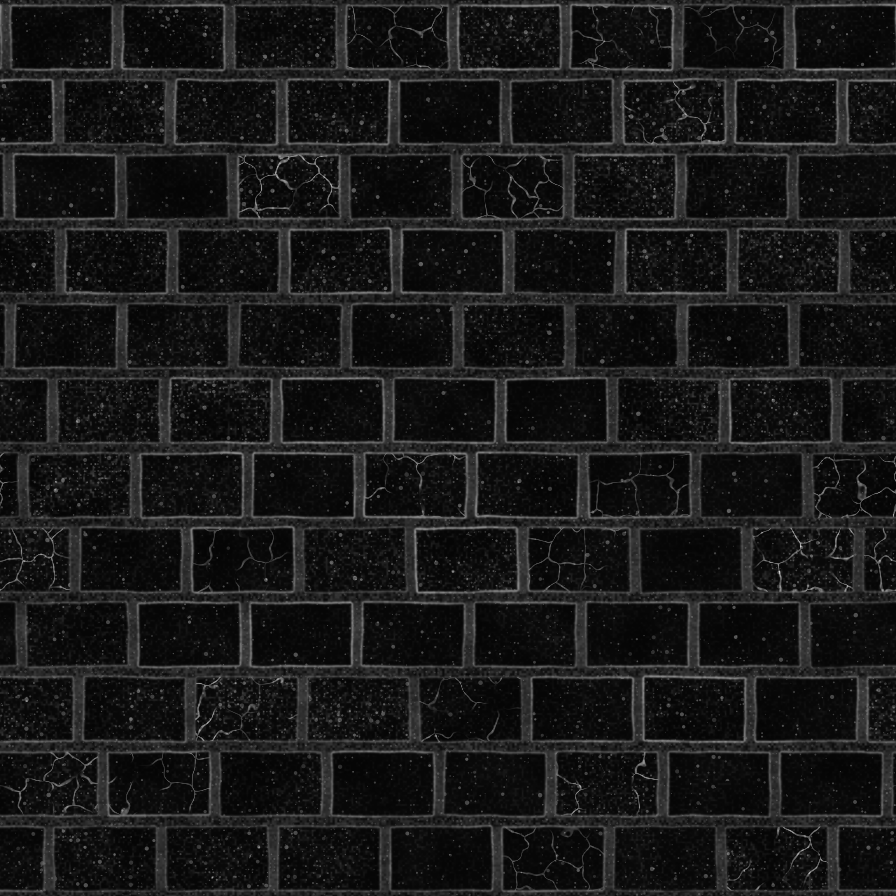
Write a WebGL 1 fragment shader that draws this texture map.

```glsl
precision highp float;
// Black glazed brick wall: 8 bricks across, 12 courses down, each course shifted.
// Every brick is a slightly tilted rounded box with a pale worn rim; hashes choose
// its speckling, rim strength and Voronoi cracks. The joints are grainy grey mortar.
uniform vec2 u_resolution;

const vec2 GRID = vec2(8.0, 12.0);
const vec2 HALF_BRICK = vec2(0.0568, 0.0356);
const float CORNER = 0.0025;

float hash(vec2 p) {
  vec3 h = fract(vec3(p.xyx) * 0.1031);
  h += dot(h, h.yzx + 33.33);
  return fract((h.x + h.y) * h.z);
}

vec2 hash2(vec2 p) {
  return vec2(hash(p), hash(p + 57.3));
}

// Value noise that repeats after freq cells
float noise(vec2 uv, float freq, float seed) {
  vec2 p = uv * freq;
  vec2 i = floor(p);
  vec2 f = fract(p);
  f = f * f * (3.0 - 2.0 * f);
  vec2 a = mod(i, freq) + seed;
  vec2 b = mod(i + 1.0, freq) + seed;
  return mix(mix(hash(a), hash(vec2(b.x, a.y)), f.x),
             mix(hash(vec2(a.x, b.y)), hash(b), f.x), f.y);
}

// Scattered round flecks, at most one in each cell
float flecks(vec2 uv, float freq, float density, float pixel) {
  vec2 p = uv * freq;
  vec2 cell = mod(floor(p), freq);
  vec2 center = 0.3 + 0.4 * hash2(cell + 11.0);
  float radius = mix(0.1, 0.3, hash(cell + 23.0));
  float blur = 0.6 * pixel * freq;
  float disc = 1.0 - smoothstep(radius - blur, radius + blur, length(fract(p) - center));
  return disc * step(hash(cell + 41.0), density) * mix(0.4, 1.0, hash(cell + 71.0));
}

// Distance to the nearest Voronoi border, in cells
float crackDistance(vec2 p, vec2 seed) {
  vec2 base = floor(p);
  vec2 first = vec2(8.0);
  vec2 second = vec2(8.0);
  for (int y = -1; y <= 1; y++) {
    for (int x = -1; x <= 1; x++) {
      vec2 cell = base + vec2(float(x), float(y));
      vec2 toSite = cell + 0.1 + 0.8 * hash2(cell + seed) - p;
      if (dot(toSite, toSite) < dot(first, first)) {
        second = first;
        first = toSite;
      } else if (dot(toSite, toSite) < dot(second, second)) {
        second = toSite;
      }
    }
  }
  return dot(0.5 * (first + second), normalize(second - first));
}

float roundedBox(vec2 p, vec2 halfSize, float radius) {
  vec2 d = abs(p) - halfSize + radius;
  return length(max(d, 0.0)) + min(max(d.x, d.y), 0.0) - radius;
}

// Sideways shift of each course, in brick lengths, from the top
float courseShift(float row) {
  vec4 shifts = row < 4.0 ? vec4(0.05, 0.52, 0.08, 0.54)
              : row < 8.0 ? vec4(0.09, 0.47, 0.21, 0.67)
                          : vec4(0.19, 0.70, 0.92, 0.44);
  vec4 pick = vec4(equal(vec4(0.0, 1.0, 2.0, 3.0), vec4(mod(row, 4.0))));
  return dot(shifts, pick);
}

float mortarShade(vec2 uv, vec2 q, float grain, float pixel) {
  float side = 1.0 - smoothstep(-0.002, 0.003, abs(q.y) - HALF_BRICK.y);
  float shade = mix(0.125, 0.19, side) * mix(0.8, 1.2, noise(uv, 40.0, 5.0));
  shade += (grain - 0.5) * mix(0.17, 0.09, side);
  return shade + 0.16 * flecks(uv, 230.0, 0.25, pixel);
}

float brickShade(vec2 uv, vec2 q, vec2 id, float grain, float pixel) {
  float wear = hash(id + 3.0);
  float cloud = noise(uv, 28.0, 9.0);
  float dust = mix(0.25, 1.0, wear * wear) * mix(0.4, 1.4, cloud);
  float shade = 0.018 + 0.02 * cloud + 0.2 * dust * grain * grain * grain;
  shade += 0.28 * flecks(uv, 250.0, 0.28 * dust, pixel);
  shade += 0.32 * flecks(uv, 120.0, 0.2 * dust, pixel);
  // About a quarter of the bricks carry broken crack lines
  float cracked = step(hash(id + 83.0), 0.24);
  vec2 bend = vec2(noise(uv, 90.0, 13.0), noise(uv, 90.0, 29.0)) - 0.5;
  float dist = crackDistance(q * 28.0 + 0.3 * bend, id * 7.0 + 100.0) / 28.0;
  float line = 1.0 - smoothstep(0.0003, 0.0007 + 0.7 * pixel, dist);
  float broken = smoothstep(0.25, 0.6, noise(uv, 36.0, 61.0));
  return shade + cracked * line * broken * mix(0.2, 0.48, wear) * (0.6 + 0.6 * grain);
}

void main() {
  vec2 uv = gl_FragCoord.xy / u_resolution;
  float pixel = 1.0 / min(u_resolution.x, u_resolution.y);

  // Brick layout
  float row = floor((1.0 - uv.y) * GRID.y);
  float along = uv.x * GRID.x - courseShift(row);
  vec2 id = vec2(mod(floor(along), GRID.x), row);
  vec2 q = (vec2(fract(along), fract(uv.y * GRID.y)) - 0.5) / GRID;

  // Slight tilt and uneven outline
  float tilt = (hash(id + 19.0) - 0.5) * 0.035;
  vec2 wobble = vec2(noise(uv, 44.0, 37.0), noise(uv, 44.0, 53.0)) - 0.5;
  vec2 p = q + tilt * vec2(-q.y, q.x) + 0.0018 * wobble;
  float dist = roundedBox(p, HALF_BRICK, CORNER);

  // Surfaces and pale rim
  float grain = noise(uv, 384.0, 17.0);
  float inside = 1.0 - smoothstep(-0.7 * pixel, 0.7 * pixel, dist);
  float shade = mix(mortarShade(uv, q, grain, pixel),
                    brickShade(uv, q, id, grain, pixel), inside);
  float rim = exp(-pow(abs(dist) / 0.0015, 2.0)) * mix(0.3, 1.0, hash(id + 31.0));
  rim *= mix(0.55, 1.1, noise(uv, 30.0, 43.0)) * mix(0.75, 1.15, grain);
  shade = mix(shade, 0.52, clamp(rim, 0.0, 1.0));
  gl_FragColor = vec4(vec3(clamp(shade, 0.0, 1.0)), 1.0);
}
```
